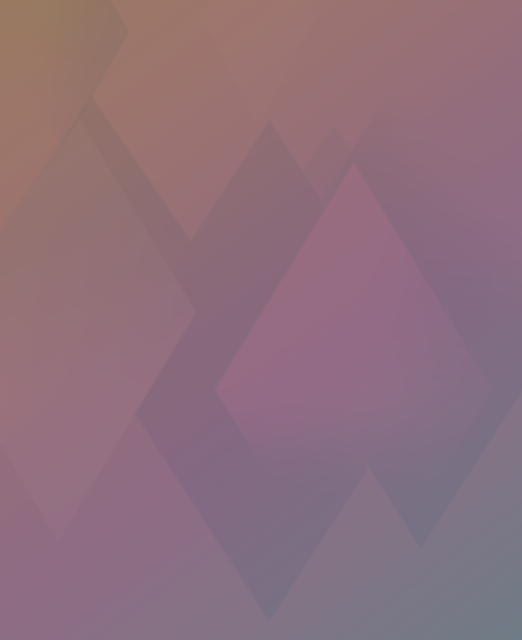
This background is drawn by a WebGL 2 fragment shader. Its source:

```glsl
#version 300 es
precision highp float;

uniform vec2 u_resolution;
out vec4 fragColor;

const float ASPECT = 0.816;
const float EDGE = 0.003;
const vec3 SHADE = vec3(-0.036, -0.013, -0.008);
const vec3 ROSE = vec3(0.019, -0.003, 0.011);
const vec3 HAZE = vec3(0.016, 0.014, 0.012);

// Gradient noise
vec2 hashGradient(vec2 cell) {
    float angle = 6.2832 * fract(sin(dot(cell, vec2(127.1, 311.7))) * 4375.85);
    return vec2(cos(angle), sin(angle));
}

float gradientNoise(vec2 p) {
    vec2 i = floor(p), f = fract(p);
    vec2 u = f * f * f * (f * (f * 6.0 - 15.0) + 10.0);
    vec2 e = vec2(0.0, 1.0);
    float a = dot(hashGradient(i), f);
    float b = dot(hashGradient(i + e.yx), f - e.yx);
    float c = dot(hashGradient(i + e.xy), f - e.xy);
    float d = dot(hashGradient(i + e.yy), f - e.yy);
    return mix(mix(a, b, u.x), mix(c, d, u.x), u.y);
}

// Linear step between two positions
float ramp(float from, float to, float t) {
    return clamp((t - from) / (to - from), 0.0, 1.0);
}

// Diagonal colour sweep: ochre, clay, mauve, plum, slate, teal
vec3 sweep(float t) {
    vec3 color = mix(vec3(0.605, 0.474, 0.385), vec3(0.615, 0.455, 0.428), ramp(0.0, 0.2, t));
    color = mix(color, vec3(0.577, 0.427, 0.488), ramp(0.2, 0.45, t));
    color = mix(color, vec3(0.558, 0.423, 0.518), ramp(0.45, 0.6, t));
    color = mix(color, vec3(0.518, 0.450, 0.523), ramp(0.6, 0.77, t));
    return mix(color, vec3(0.435, 0.484, 0.525), ramp(0.77, 1.0, t));
}

// Coverage of a rhombus with the given half diagonals
float diamond(vec2 p, vec2 center, vec2 halfSize) {
    vec2 q = abs(p - center) / halfSize;
    float dist = (q.x + q.y - 1.0) * halfSize.x * halfSize.y / length(halfSize);
    return 1.0 - smoothstep(-EDGE, EDGE, dist);
}

// Peak that opens downward and fades out over its reach
float peak(vec2 p, vec2 apex, float slope, float reach) {
    float depth = apex.y - p.y;
    float dist = (slope * abs(p.x - apex.x) - depth) / length(vec2(slope, 1.0));
    return (1.0 - smoothstep(-EDGE, EDGE, dist)) * (1.0 - smoothstep(0.3 * reach, reach, depth));
}

void main() {
    vec2 uv = gl_FragCoord.xy / u_resolution;
    vec2 p = uv * vec2(ASPECT, 1.0);

    // Base sweep with faint drifting bands
    float t = (0.61 * uv.x + 1.0 - uv.y) / 1.61;
    float bands = gradientNoise(vec2(t * 14.0, (p.x - p.y) * 2.0));
    vec3 color = sweep(t + 0.010 * bands);

    // Olive glow in the upper left corner
    vec2 glow = p - vec2(0.07, 0.98);
    color += vec3(-0.006, 0.006, -0.012) * exp(-250.0 * dot(glow, glow));

    // Upper rhombi
    float corner = diamond(p, vec2(0.098, 0.950), vec2(0.104, 0.182));
    color += SHADE * corner * smoothstep(0.03, 0.19, p.x);
    color += HAZE * 0.35 * diamond(p, vec2(0.404, 0.974), vec2(0.090, 0.170));

    // Left peak and the pale rhombus inside it
    float leftPeak = peak(p, vec2(0.143, 0.850), 1.46, 0.52);
    float pale = diamond(p, vec2(0.091, 0.512), vec2(0.215, 0.358));
    pale *= peak(p, vec2(0.143, 0.850), 1.46, 4.0);
    color += HAZE * 0.9 * pale;

    // Central and right shaded rhombi, each dissolving on one side
    float middle = diamond(p, vec2(0.421, 0.421), vec2(0.254, 0.391));
    middle *= (1.0 - smoothstep(0.50, 0.68, p.x)) * (1.0 - pale);
    float right = diamond(p, vec2(0.658, 0.538), vec2(0.254, 0.395));
    right *= smoothstep(0.40, 0.56, p.x) * (1.0 - smoothstep(1.25, 1.50, p.x + p.y));
    float notch = peak(p, vec2(0.521, 0.805), 1.5, 0.20);

    // Rose rhombus covering the shade, dissolving toward its foot
    float rose = diamond(p, vec2(0.553, 0.392), vec2(0.217, 0.354));
    rose *= smoothstep(0.23, 0.40, p.y) * (1.0 - 0.6 * smoothstep(0.56, 0.76, p.x));

    // Overlapping shades merge into one layer
    float shade = max(max(1.25 * leftPeak, 1.1 * middle), max(right, 0.5 * notch));
    color += SHADE * shade * (1.0 - rose) + ROSE * rose;

    fragColor = vec4(color, 1.0);
}
```
